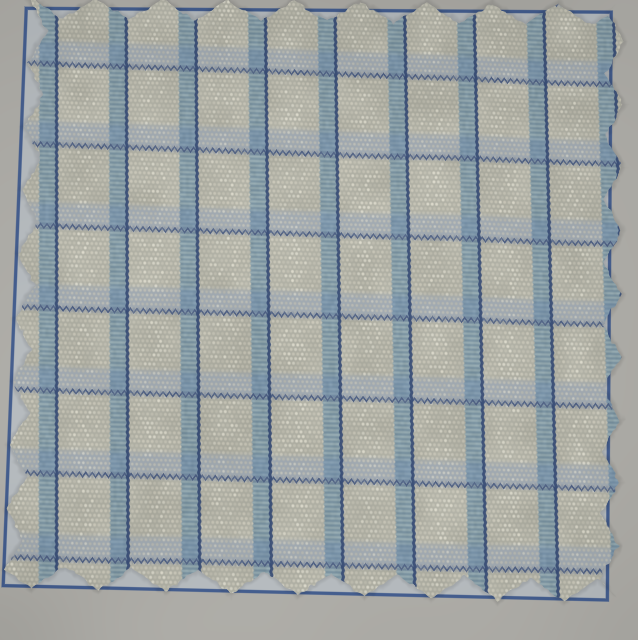
Give the GLSL for this texture, as a WebGL 2 fragment shader.

```glsl
#version 300 es
precision highp float;
// A pinked swatch of cream cloth with blue window checks, lying on a ruled paper frame.
uniform vec2 u_resolution;
out vec4 fragColor;

const float TAU = 6.2831853;

float hash(vec2 p) {
  vec3 q = fract(vec3(p.xyx) * 0.1031);
  q += dot(q, q.yzx + 33.33);
  return fract((q.x + q.y) * q.z);
}

float noise(vec2 p) {
  vec2 i = floor(p), f = fract(p);
  f = f * f * (3.0 - 2.0 * f);
  return mix(mix(hash(i), hash(i + vec2(1, 0)), f.x),
             mix(hash(i + vec2(0, 1)), hash(i + vec2(1, 1)), f.x), f.y);
}

// Soft coverage of a line of the given half width
float stroke(float dist, float halfWidth, float aa) {
  return 1.0 - smoothstep(halfWidth - aa, halfWidth + aa, abs(dist));
}

// Zero at each tooth tip, one at each valley
float notch(float s) { return 1.0 - abs(2.0 * fract(s) - 1.0); }

// Check coordinates: dark yarns lie on whole numbers, y counts downwards
vec2 checkCoords(vec2 p) {
  float drop = 1.0 - p.y;
  float column = (p.x - 0.0885) / (0.1087 + 0.0035 * drop);
  float fall = drop - 0.099 - 0.036 * (p.x - 0.045);
  float row = fall / (0.1253 + 0.0006 * fall / 0.1275 - 0.0019 * p.x);
  return vec2(column, row + 0.02 * (noise(p * 7.0) - 0.5));
}

// Positive inside the zigzag-cut cloth
float clothEdge(vec2 p) {
  float drop = 1.0 - p.y;
  float left = p.x - 0.0476 + 0.047 * drop - 0.028 * notch((drop - 0.098) / 0.0995);
  float right = 0.975 - 0.010 * drop - p.x - 0.028 * notch((drop - 0.065) / 0.0985);
  float top = drop + 0.004 - 0.012 * p.x - 0.032 * notch((p.x - 0.150) / 0.1032);
  float bottom = 0.918 + 0.025 * p.x - drop - 0.036 * notch((p.x - 0.0495) / 0.104);
  return min(min(left, right), min(top, bottom)) + 0.006 * (noise(p * 130.0) - 0.5);
}

// Signed distance to the ruled frame, positive inside
float frameEdge(vec2 p) {
  vec2 corners[4] = vec2[4](vec2(0.005, 0.085), vec2(0.949, 0.0625),
                            vec2(0.955, 0.981), vec2(0.041, 0.987));
  float inside = 1.0;
  for (int i = 0; i < 4; i++) {
    vec2 a = corners[i], along = normalize(corners[(i + 1) % 4] - a), d = p - a;
    inside = min(inside, along.x * d.y - along.y * d.x);
  }
  return inside;
}

vec3 paper(vec2 p, float aa) {
  float frame = frameEdge(p);
  vec3 col = mix(vec3(0.67, 0.665, 0.645), vec3(0.70, 0.72, 0.735), smoothstep(-aa, aa, frame));
  col += 0.02 * (noise(p * 5.0) - 0.5);
  return mix(col, vec3(0.26, 0.36, 0.55), stroke(frame, 0.0026, aa));
}

vec3 cloth(vec2 p, float aa) {
  vec2 check = checkCoords(p), cell = fract(check);

  // Staggered weave with brighter slubs down the middle of each check
  vec2 thread = check * vec2(16.0, 18.0);
  thread.x += 0.5 * mod(floor(thread.y), 2.0);
  vec2 id = floor(thread), q = fract(thread) - 0.5;
  float knot = smoothstep(0.55, 0.1, length(q));
  vec3 col = mix(vec3(0.675, 0.675, 0.63), vec3(0.775, 0.765, 0.71), knot * (0.45 + 0.55 * hash(id)));
  float slub = smoothstep(0.3, 0.08, abs(cell.x - 0.38)) * step(0.7, hash(id + 71.0));
  col += 0.07 * slub * knot;
  col += 0.05 * (noise(check * 3.0) - 0.5);

  // Pale band above each horizontal yarn
  float pale = smoothstep(0.66, 0.78, cell.y);
  col = mix(col, vec3(0.60, 0.645, 0.70), pale * (0.75 - 0.45 * knot));

  // Ribbed blue band left of each vertical yarn
  float rib = 0.5 + 0.5 * cos(TAU * 18.0 * check.y);
  vec3 blue = mix(vec3(0.45, 0.55, 0.61), vec3(0.56, 0.645, 0.675), rib);
  blue = mix(blue, vec3(0.43, 0.54, 0.66), 0.5 * pale);
  blue += 0.05 * (noise(check * vec2(22.0, 18.0)) - 0.5);
  float band = smoothstep(0.735, 0.765, cell.x + 0.012 * (rib - 0.5));
  col = mix(col, blue, 0.95 * band);

  // Dark yarns: zigzag across, twisted cord down
  vec2 offset = (fract(check + 0.5) - 0.5) * vec2(0.11, 0.127);
  float zigzag = offset.y + 0.0065 * (notch(check.x * 11.0) - 0.5);
  float wear = 0.65 + 0.35 * noise(check * vec2(22.0, 5.0));
  col = mix(col, vec3(0.25, 0.32, 0.47), wear * stroke(zigzag, 0.0019, aa));
  col = mix(col, vec3(0.40, 0.46, 0.57), 0.3 * stroke(offset.y, 0.005, 0.002));
  float cord = offset.x + 0.0007 * sin(TAU * 13.0 * check.y);
  col = mix(col, vec3(0.21, 0.29, 0.45), 0.92 * stroke(cord, 0.0024, aa));
  return col;
}

void main() {
  vec2 p = gl_FragCoord.xy / u_resolution.y;
  float aa = 0.8 / u_resolution.y;
  float edge = clothEdge(p);
  vec3 col = paper(p, aa);
  col *= 1.0 - 0.10 * smoothstep(-0.010, 0.0, edge);
  col = mix(col, cloth(p, aa), smoothstep(-aa, aa, edge));

  // Gentle uneven light
  col *= 1.01 - 0.09 * dot(p - vec2(0.48, 0.42), p - vec2(0.48, 0.42));
  col += 0.025 * (noise(p * 3.0) - 0.5);
  fragColor = vec4(col, 1.0);
}
```
